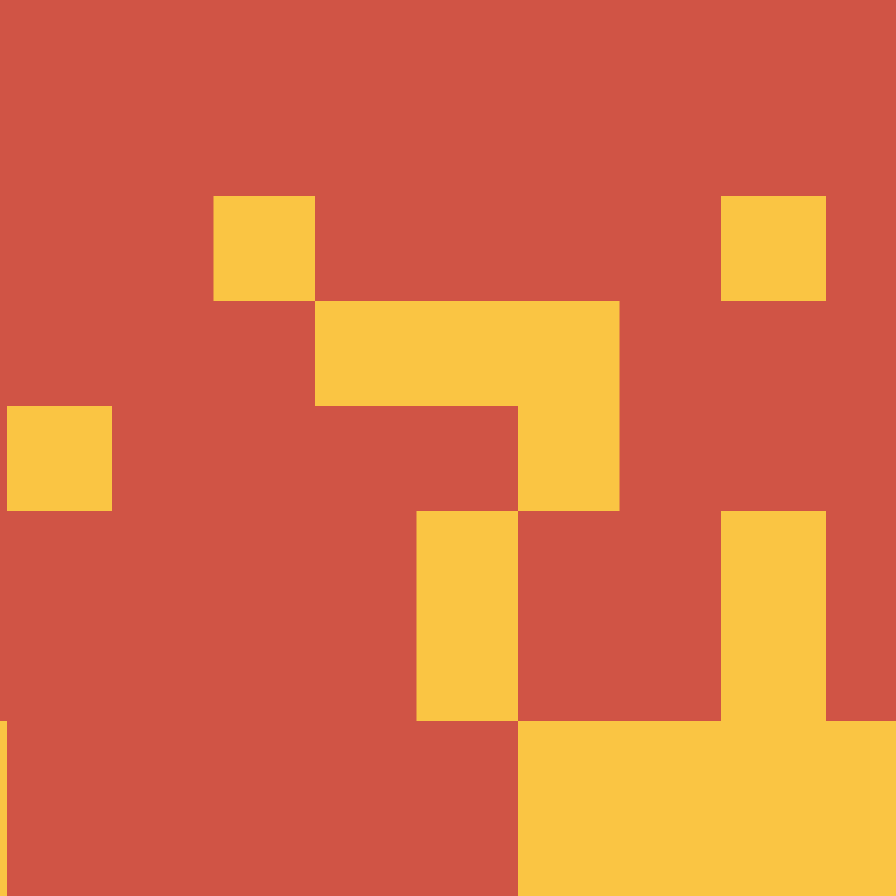
A WebGL 2 fragment shader for this pattern:

```glsl
#version 300 es
precision highp float;
precision highp int;
// A coarse grid of flat cells: golden blocks scattered at random on brick red.
// Some neighbouring rows join into taller bands. Each block gets a hashed key;
// those with the lowest keys are gilded up to a fixed share of the canvas.

uniform vec2 u_resolution;
out vec4 outColor;

const vec3 BRICK = vec3(0.814, 0.330, 0.270);
const vec3 GOLD = vec3(0.982, 0.773, 0.262);
const float LATTICE = 256.0; // cell edges snap to this many steps
const vec2 CELL_SIZE = vec2(29.15, 30.0) / LATTICE;
const vec2 GRID_ORIGIN = vec2(2.43, 20.0) / LATTICE;
const ivec2 FIRST_CELL = ivec2(-1, -1);
const ivec2 LAST_CELL = ivec2(8, 7);
const float GOLD_SHARE = 0.24;
const float HALF_BLOCK_AREA = 0.01;

// Band of a row: two double bands, three single ones, then a double one
int bandOf(int row) {
    return clamp(row, 2, 6) + (row >= 1 ? 1 : 0);
}

// Random key in 0..1, shared by the cells of one block
float blockKey(ivec2 cell) {
    uvec2 q = uvec2(cell.x + 64, bandOf(cell.y) + 64);
    uint n = (q.x * 73856093u) ^ (q.y * 19349663u);
    n = (n ^ (n >> 15)) * 40503013u;
    n = (n ^ (n >> 13)) * 65537003u;
    n ^= n >> 16;
    return float(n >> 8) / 16777216.0;
}

// Lower left corner of a cell, snapped to the lattice
vec2 cellCorner(vec2 cell, vec2 size, vec2 origin) {
    return floor((origin + cell * size) * LATTICE + 0.5) / LATTICE;
}

// Part of the canvas that a cell covers
float visibleArea(vec2 cell) {
    vec2 low = clamp(cellCorner(cell, CELL_SIZE, GRID_ORIGIN), 0.0, 1.0);
    vec2 high = clamp(cellCorner(cell + 1.0, CELL_SIZE, GRID_ORIGIN), 0.0, 1.0);
    return (high.x - low.x) * (high.y - low.y);
}

// For four keys at once: 1 where the block is golden, else 0
vec4 goldMask(vec4 keys, float share) {
    vec4 areaBelow = vec4(0.0);
    for (int y = FIRST_CELL.y; y <= LAST_CELL.y; y++) {
        for (int x = FIRST_CELL.x; x <= LAST_CELL.x; x++) {
            ivec2 cell = ivec2(x, y);
            vec4 below = vec4(lessThan(vec4(blockKey(cell)), keys));
            areaBelow += visibleArea(vec2(cell)) * below;
        }
    }
    return step(areaBelow + HALF_BLOCK_AREA, vec4(share));
}

void main() {
    vec2 uv = gl_FragCoord.xy / u_resolution;

    // The four cells that meet at the nearest grid corner
    vec2 nearest = floor((uv - GRID_ORIGIN) / CELL_SIZE + 0.5);
    ivec2 upperRight = ivec2(nearest);
    vec4 keys = vec4(blockKey(upperRight - 1),
                     blockKey(upperRight - ivec2(0, 1)),
                     blockKey(upperRight - ivec2(1, 0)),
                     blockKey(upperRight));
    vec4 mask = goldMask(keys, GOLD_SHARE);

    // Blend them over one pixel for crisp, smooth edges
    vec2 corner = cellCorner(nearest, CELL_SIZE, GRID_ORIGIN);
    vec2 blend = clamp((uv - corner) * u_resolution + 0.5, 0.0, 1.0);
    vec2 rows = mix(mask.xz, mask.yw, blend.x);
    float gold = mix(rows.x, rows.y, blend.y);

    outColor = vec4(mix(BRICK, GOLD, gold), 1.0);
}
```
